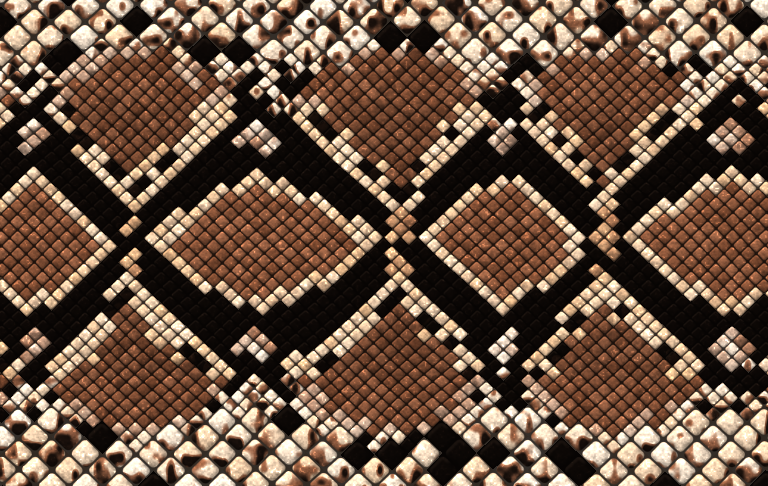
Write a WebGL 1 fragment shader that draws this texture.

```glsl
precision highp float;
uniform vec2 u_resolution;

// Lengths are fractions of the canvas height
const vec2 PITCH = vec2(0.035, 0.033);   // width and height of a small scale
const float CELL = 0.024;                // side of a small scale
const float GAP = 0.045;                 // seam, as a share of a scale
const float CORNER = 0.24;
const float PERIOD = 0.486;              // spacing of the diamonds
const float FIRST_CROSSING = 0.287;
const float SPINE_Y = 0.502;
const vec2 DIAMOND = vec2(0.205, 0.146); // half size of a spine diamond
const vec2 SADDLE = vec2(0.200, 0.170);  // half size of a side saddle
const float SADDLE_H = 0.232;
const float BORDER = 0.024;
const float FLANK_H = 0.36;              // where the scales double in size

const vec3 INK = vec3(0.045, 0.028, 0.02);
const vec3 UMBER = vec3(0.28, 0.17, 0.11);
const vec3 BROWN = vec3(0.51, 0.30, 0.195);
const vec3 TAN = vec3(0.64, 0.45, 0.34);
const vec3 GOLD = vec3(0.91, 0.73, 0.55);
const vec3 CREAM = vec3(0.98, 0.91, 0.83);

float hash(vec2 p) {
  return fract(sin(dot(p, vec2(127.1, 311.7))) * 43758.5453);
}

float noise(vec2 p) {
  vec2 i = floor(p), f = fract(p);
  f = f * f * (3.0 - 2.0 * f);
  return mix(mix(hash(i), hash(i + vec2(1.0, 0.0)), f.x),
             mix(hash(i + vec2(0.0, 1.0)), hash(i + 1.0), f.x), f.y);
}

// Diagonal lattice of scales
vec2 toLattice(vec2 p) {
  vec2 g = p / PITCH;
  return vec2(g.x + g.y, g.x - g.y);
}

vec2 fromLattice(vec2 l) {
  return 0.5 * PITCH * vec2(l.x + l.y, l.x - l.y);
}

// x: distance to the nearest crossing, y: distance to the spine
vec2 fold(vec2 p) {
  float phase = (p.x - FIRST_CROSSING) / PERIOD;
  phase -= 0.03 + 0.07 * cos(6.2832 * (p.x - 0.824) / 0.963);
  return vec2(abs(fract(phase + 0.5) - 0.5) * PERIOD, abs(p.y - SPINE_Y));
}

// Colour of one scale; alpha is how strongly blots stain it
vec4 pigment(vec2 center, float rnd) {
  vec2 m = fold(center);
  float s = 0.5 * PERIOD - m.x, h = m.y;

  vec2 e = pow(vec2(s, h) / DIAMOND, vec2(1.2));
  float diamond = (pow(e.x + e.y, 1.0 / 1.2) - 1.0) * 0.119;
  float oval = (length(vec2(m.x, h - SADDLE_H) / SADDLE) - 1.0) * 0.18;
  float saddle = max((m.x - h + 0.055) * 0.707, oval);

  vec3 brown = mix(BROWN, mix(UMBER, TAN, rnd), 0.38);
  vec3 pale = mix(GOLD, CREAM, rnd * 0.6);
  if (diamond < 0.0) return vec4(diamond > -BORDER ? pale : brown * 1.06, 0.15);
  if (saddle < 0.0) {
    float rows = -saddle / BORDER;
    if (h > 0.28) return vec4(rows < 1.2 && rnd > 0.4 ? mix(TAN, CREAM, rnd * 0.6) : brown, 0.25);
    if (rows < 1.0) return vec4(pale, 0.1);
    if (rows < 2.0) return vec4(rnd < 0.5 ? INK : pale, 0.1);
    if (rows < 2.9 && rnd < 0.35) return vec4(pale, 0.2);
    return vec4(brown * 0.9, 0.25);
  }
  // Small rosettes between saddles, links at the crossings
  if (s + abs(h - 0.215) < 0.043) return vec4(mix(TAN, CREAM, rnd), 0.3);
  if (m.x < 0.02 && h < 0.065 && rnd > 0.35) return vec4(mix(BROWN, GOLD, rnd), 0.2);
  // Dappled flanks
  float darkness = mix(0.85, 0.17, smoothstep(0.25, 0.36, h));
  if (h > 0.24 && rnd > darkness) return vec4(mix(GOLD, CREAM, 0.35 + 0.65 * hash(center)), 0.9);
  return vec4(INK, 0.0);
}

void main() {
  vec2 p = gl_FragCoord.xy / u_resolution.y;
  vec2 bent = p + 0.009 * (vec2(noise(p * 7.0), noise(p * 7.0 + 31.0)) - 0.5);
  vec2 l = toLattice(bent);

  // Four small scales merge into a large one on the flanks
  vec2 large = floor(l * 0.5) * 2.0 + 1.0;
  vec2 m = fold(fromLattice(large));
  float limit = FLANK_H + 0.05 * smoothstep(0.24, 0.0, m.x);
  float size = m.y > limit ? 2.0 : 1.0;
  vec2 id = size > 1.5 ? large : floor(l) + 0.5;
  vec2 f = (l - id) / size;
  float rnd = hash(id);

  // Scale outline
  vec2 q = abs(f) - 0.5 + CORNER;
  float inside = CORNER - length(max(q, 0.0)) - min(max(q.x, q.y), 0.0);
  float aa = 0.8 / (u_resolution.y * CELL * size);
  float body = smoothstep(GAP - aa, GAP + aa, inside);
  float up = f.x - f.y, side = f.x + f.y;

  // Blots, mottling and relief
  vec4 skin = pigment(fromLattice(id), rnd);
  float blot = noise(p * vec2(58.0, 40.0) + rnd * 9.0) - 0.25 * up;
  vec3 color = mix(skin.rgb, BROWN, skin.a * smoothstep(0.50, 0.68, blot));
  color = mix(color, INK, skin.a * smoothstep(0.68, 0.9, blot));
  float grain = noise(p * 170.0) * 0.6 + noise(p * 330.0) * 0.4;
  color *= 0.73 + 0.46 * grain + 0.22 * up - 0.1 * side;
  color *= 0.72 + 0.36 * smoothstep(0.0, 0.26, inside);

  // Glossy rim and fine glints
  float rim = smoothstep(0.24, 0.1, inside) * smoothstep(0.1, 0.5, up - side * 0.5);
  color += rim * (0.08 + 0.55 * color) * vec3(0.55, 0.46, 0.38);
  color += smoothstep(0.68, 0.88, grain) * 0.35 * color;

  vec3 seam = mix(INK, skin.rgb * 0.32, 0.6);
  gl_FragColor = vec4(clamp(mix(seam, color, body), 0.0, 1.0), 1.0);
}
```
